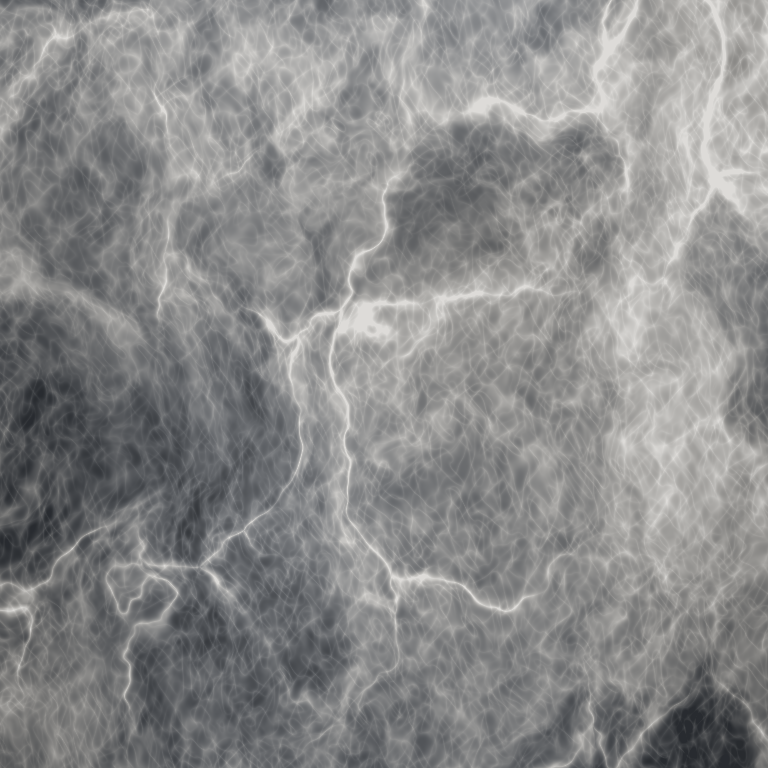
Write a Shadertoy shader that draws this texture.

```glsl
// Weathered grey marble: cloudy patches, pale branching veins and fine fibres.

const float BASE_TONE = 0.445;
const float RISE = 0.20;            // brightening towards the top
const float SHOULDER_LIGHT = 0.09;  // pale upper corners
const float CORNER_SHADE = 0.20;    // dark lower left
const float CLOUD_AMOUNT = 0.58;
const float BAND_LIGHT = 0.10;      // pale fissure through the middle
const float VEIN_LIGHT = 0.30;
const float WISP_LIGHT = 0.11;
const float FIBRE_AMOUNT = 0.25;
const float WARP_AMOUNT = 0.30;
const vec2 SLAB_SCALE = vec2(5.5, 3.2);
const vec2 SHARD_SCALE = vec2(13.0, 9.0);
const vec3 COOL_TINT = vec3(-0.012, 0.0, 0.017);
const vec3 WARM_TINT = vec3(0.006, 0.0, -0.012);

float hash(vec2 p) {
    vec3 q = fract(p.xyx * 0.1031);
    q += dot(q, q.yzx + 33.33);
    return fract((q.x + q.y) * q.z);
}

float noise(vec2 p) {
    vec2 i = floor(p), f = fract(p);
    f = f * f * (3.0 - 2.0 * f);
    return mix(mix(hash(i), hash(i + vec2(1, 0)), f.x),
               mix(hash(i + vec2(0, 1)), hash(i + vec2(1, 1)), f.x), f.y);
}

mat2 rotate(float a) {
    return mat2(cos(a), sin(a), -sin(a), cos(a));
}

float fbm(vec2 p) {
    float sum = 0.0, weight = 0.516;
    for (int i = 0; i < 5; i++) {
        sum += weight * noise(p);
        p = rotate(0.6) * p * 2.03 + 11.7;
        weight *= 0.5;
    }
    return sum;
}

float ridge(float n) {
    return 1.0 - abs(2.0 * n - 1.0);
}

// Returns the gap between the two nearest cells (0 on a border) and a cell value.
vec2 cells(vec2 p) {
    vec2 base = floor(p);
    float nearest = 9.0, second = 9.0, id = 0.0;
    for (int y = -1; y <= 1; y++)
    for (int x = -1; x <= 1; x++) {
        vec2 c = base + vec2(x, y);
        float d = length(c + vec2(hash(c), hash(c + 57.3)) - p);
        if (d < nearest) {
            second = nearest;
            nearest = d;
            id = hash(c + 131.9);
        } else {
            second = min(second, d);
        }
    }
    return vec2(second - nearest, id);
}

float segment(vec2 p, vec2 a, vec2 b) {
    vec2 ab = b - a;
    return length(p - a - ab * clamp(dot(p - a, ab) / dot(ab, ab), 0.0, 1.0));
}

// Short threads crossing at several steep angles.
float fibres(vec2 p) {
    float sum = 0.0;
    for (int i = 0; i < 4; i++) {
        float k = float(i);
        vec2 q = rotate(0.75 - 0.47 * k) * p * (1.0 + 0.22 * k);
        sum += pow(ridge(noise(q * vec2(75.0, 27.0) + 19.0 * k)), 3.0);
    }
    return sum * 0.25 - 0.37;
}

void mainImage(out vec4 fragColor, in vec2 fragCoord) {
    vec2 uv = fragCoord / iResolution.xy;
    vec2 p = fragCoord / iResolution.y;
    vec2 warp = WARP_AMOUNT * (vec2(fbm(p * 4.0 + 3.1), fbm(p * 4.0 + 27.4)) - 0.5);
    vec2 w = p + warp;

    // Broad light and clouds
    float tone = BASE_TONE + RISE * (uv.y - 0.5);
    tone += SHOULDER_LIGHT * smoothstep(0.1, 0.45, abs(uv.x - 0.47 + warp.x))
                           * smoothstep(0.35, 0.9, uv.y + warp.y);
    tone -= CORNER_SHADE * exp(-4.0 * length(uv));
    tone += CLOUD_AMOUNT * (fbm(w * vec2(3.4, 2.5) + 8.0) - 0.5);

    // Pale forked fissure
    vec2 b = uv + 0.7 * warp;
    float band = min(segment(b, vec2(0.49, 0.48), vec2(0.74, 0.72)),
                     segment(b, vec2(0.49, 0.48), vec2(0.48, 0.08)) * 1.8);
    tone += BAND_LIGHT * exp(-band * band * 500.0);

    // Slabs and shards with soft pale borders
    vec2 slab = cells(w * SLAB_SCALE + 4.0);
    vec2 shard = cells((w + 0.4 * warp.yx) * SHARD_SCALE + 31.0);
    tone += 0.20 * (slab.y - 0.5) * smoothstep(0.0, 0.25, slab.x);
    tone += 0.12 * (shard.y - 0.5) * smoothstep(0.0, 0.35, shard.x);
    tone += 0.08 * exp(-slab.x / 0.15) + 0.06 * exp(-shard.x / 0.16);

    // Bright broken veins and wisps
    float broken = smoothstep(0.46, 0.68, fbm(p * 4.5 + 41.0));
    tone += VEIN_LIGHT * broken * exp(-slab.x / 0.03);
    tone += WISP_LIGHT * pow(ridge(fbm(w * vec2(11.0, 6.0) + 63.0)), 6.0);

    // Fine fibrous grain
    tone += FIBRE_AMOUNT * fibres(p + 0.25 * warp) * (0.7 + 0.6 * noise(p * 7.0));

    // Cool shadows, slightly warm lights
    tone = clamp(tone, 0.17, 0.86);
    float warmth = smoothstep(0.25, 0.75, tone + 0.35 * (noise(p * 3.0 + 5.0) - 0.5));
    fragColor = vec4(tone + mix(COOL_TINT, WARM_TINT, warmth), 1.0);
}
```
